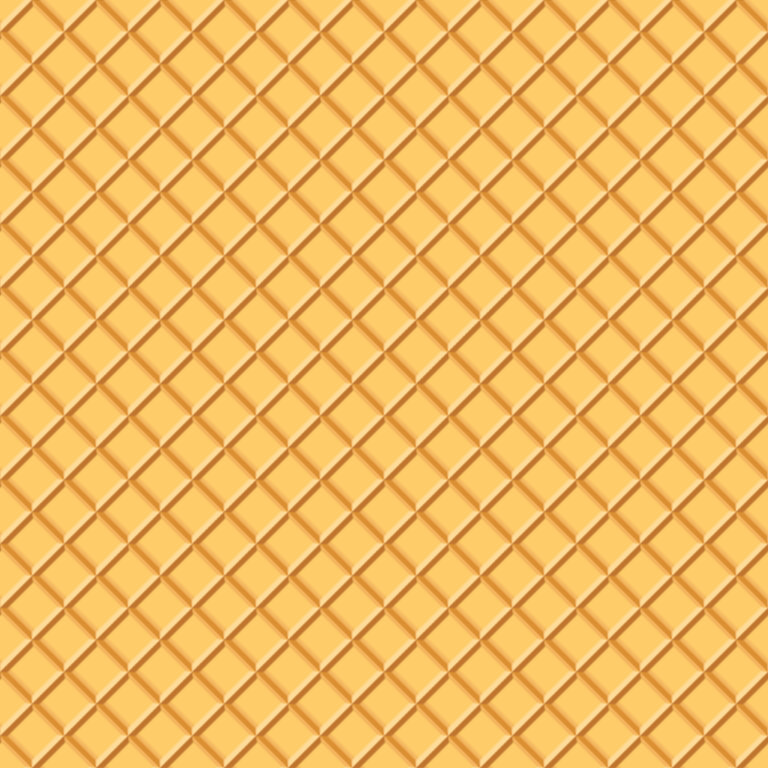
Write a WebGL 2 fragment shader that draws this pattern.

```glsl
#version 300 es
precision highp float;
// Waffle: a diagonal grid of sunken square cells, each with four mitred bevels.

uniform vec2 u_resolution;
out vec4 fragColor;

vec3 waffle(vec2 uv) {
    // Twelve repeats each way; diagonal axes run along the cell sides.
    vec2 p = uv * 12.0;
    vec2 cell = fract(vec2(p.x + p.y, p.x - p.y) + 0.5);

    // Distance to each side, in units of that side's bevel width.
    float lowerLeft  = cell.x / 0.125;
    float upperRight = (1.0 - cell.x) / 0.09;
    float upperLeft  = cell.y / 0.13;
    float lowerRight = (1.0 - cell.y) / 0.13;
    float nearest = min(min(lowerLeft, upperRight), min(upperLeft, lowerRight));

    // Flat floor, with a soft shadow beside the lower left bevel.
    vec3 tan_ = vec3(0.955, 0.71, 0.37);
    vec3 floorColor = mix(tan_, vec3(0.995, 0.805, 0.415), smoothstep(0.15, 0.25, cell.x));
    if (nearest >= 1.0) return floorColor;

    // Each bevel takes the shade of the side that is nearest.
    vec3 bevel = tan_;
    if (nearest == lowerLeft) bevel = vec3(0.86, 0.56, 0.20);
    else if (nearest == upperLeft) bevel = vec3(0.75, 0.46, 0.18);
    else if (nearest == lowerRight) bevel = vec3(1.0, 0.86, 0.60);

    // Soften the foot of the bevel into the floor.
    return mix(bevel, floorColor, 0.6 * smoothstep(0.75, 1.0, nearest));
}

void main() {
    // Average a 5 by 5 grid of samples for smooth, slightly soft edges.
    vec3 color = vec3(0.0);
    for (int i = 0; i < 25; i++) {
        vec2 offset = vec2(i % 5 - 2, i / 5 - 2) / 5.0;
        color += waffle(gl_FragCoord.xy / u_resolution + offset * 0.0028);
    }
    fragColor = vec4(color / 25.0, 1.0);
}
```
